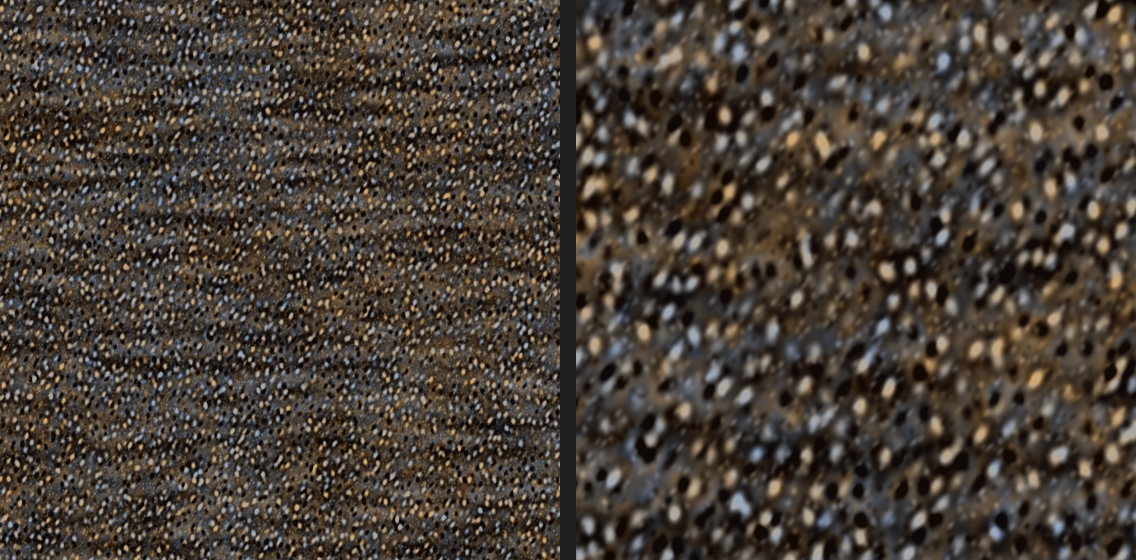
Left: the whole. Right: its middle third, enlarged.
A Shadertoy shader for this texture:

```glsl
// Looped-pile carpet in grey-brown yarn with tan and slate flecks.
// Leaning tufts are summed as jittered wavelets, shaded by uneven rows and
// broken streaks, then the height is mapped through a six-step yarn ramp.

const vec2  TUFTS        = vec2(98.0, 68.0);   // tuft cells across the canvas
const vec2  FIBRES       = vec2(190.0, 150.0); // finer cells over the tufts
const float LEAN         = 0.25;               // mean slant of a tuft
const float LEAN_SPREAD  = 0.9;                // variation of the slant
const float SHARPNESS    = 5.0;                // tightness of a tuft
const float TUFT_SPREAD  = 0.2;                // typical deviation of the sum
const float TUFT_GAIN    = 0.92;
const float FIBRE_GAIN   = 0.22;
const float ROWS         = 20.0;
const float ROW_GAIN     = 0.28;
const float STREAK_GAIN  = 1.2;
const float TINT_GAIN    = 0.75;
const float PATCH_TINT   = 0.7;
const vec3  TAN_SHIFT    = vec3(0.17, 0.0, -0.27);

const vec3 GAP    = vec3(0.06, 0.03, 0.02);
const vec3 SHADE  = vec3(0.16, 0.12, 0.09);
const vec3 UMBER  = vec3(0.24, 0.21, 0.18);
const vec3 TAUPE  = vec3(0.34, 0.30, 0.26);
const vec3 STONE  = vec3(0.44, 0.40, 0.36);
const vec3 LIGHT  = vec3(0.57, 0.53, 0.48);
const vec3 GLINT  = vec3(0.70, 0.66, 0.60);

float hash(vec2 p) {
    return fract(sin(dot(p, vec2(127.1, 311.7))) * 43758.5453);
}

float valueNoise(vec2 p) {
    vec2 cell = floor(p);
    vec2 f = fract(p);
    f = f * f * (3.0 - 2.0 * f);
    float low  = mix(hash(cell), hash(cell + vec2(1.0, 0.0)), f.x);
    float high = mix(hash(cell + vec2(0.0, 1.0)), hash(cell + 1.0), f.x);
    return mix(low, high, f.y);
}

// Returns height in x (about unit deviation) and yarn tint in y (-1 to 1).
vec2 tuftField(vec2 p, float seed) {
    vec2 home = floor(p);
    float height = 0.0;
    float tint = 0.0;
    float cover = 0.001;
    for (int j = -1; j <= 1; j++) {
        for (int i = -1; i <= 1; i++) {
            vec2 cell = home + vec2(float(i), float(j));
            vec2 key = cell + seed;
            vec2 centre = cell + vec2(hash(key), hash(key + 57.3));
            vec2 d = p - centre;
            d.x -= d.y * (LEAN + LEAN_SPREAD * (hash(key + 19.7) - 0.5));
            float r = SHARPNESS * dot(d, d);
            float bump = exp(-r);
            height += mix(-0.6, 1.0, hash(key + 83.1)) * (1.0 - r) * bump;
            tint += (2.0 * hash(key + 131.9) - 1.0) * bump;
            cover += bump;
        }
    }
    return vec2(height / TUFT_SPREAD, tint / cover);
}

// Maps a roughly normal height to yarn colours from gap to glint.
vec3 yarnRamp(float h) {
    vec3 c = mix(GAP, SHADE, clamp((h + 1.48) / 0.69, 0.0, 1.0));
    c = mix(c, UMBER, clamp((h + 0.79) / 0.51, 0.0, 1.0));
    c = mix(c, TAUPE, clamp((h + 0.28) / 0.55, 0.0, 1.0));
    c = mix(c, STONE, clamp((h - 0.27) / 0.61, 0.0, 1.0));
    c = mix(c, LIGHT, clamp((h - 0.88) / 0.77, 0.0, 1.0));
    return mix(c, GLINT, clamp((h - 1.65) / 1.2, 0.0, 1.0));
}

void mainImage(out vec4 fragColor, in vec2 fragCoord) {
    vec2 uv = fragCoord / iResolution.y;

    // Tufts, with finer fibres on top
    vec2 tuft = tuftField(uv * TUFTS, 0.0);
    vec2 fibre = tuftField(uv * FIBRES, 211.0);
    float height = TUFT_GAIN * tuft.x + FIBRE_GAIN * fibre.x;

    // Wavering rows and short dark streaks between them
    float waver = valueNoise(uv * vec2(6.0, 8.0) + 3.7);
    height += ROW_GAIN * sin(6.2832 * (uv.y * ROWS + 1.1 * waver));
    height += STREAK_GAIN * (valueNoise(uv * vec2(15.0, 46.0) + 41.0) - 0.5);

    // Tan and slate yarn, gathered loosely into patches
    float patchTone = valueNoise(uv * vec2(5.0, 9.0) + 77.0) - 0.5;
    float tint = TINT_GAIN * (tuft.y + 0.5 * fibre.y) + PATCH_TINT * patchTone;
    vec3 colour = yarnRamp(height);
    colour *= 1.0 + TAN_SHIFT * tint;
    colour += 0.05 * TAN_SHIFT * tint;

    fragColor = vec4(clamp(colour, 0.0, 1.0), 1.0);
}
```
